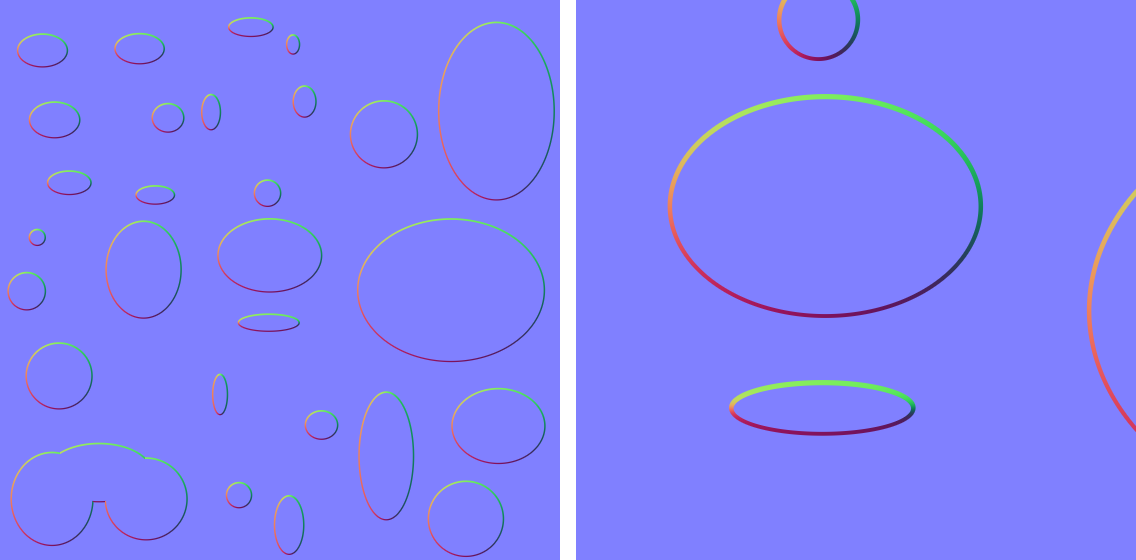
Left: the whole. Right: its middle third, enlarged.
This texture map is drawn by a WebGL 2 fragment shader. Its source:

```glsl
#version 300 es
precision highp float;

uniform vec2 u_resolution;
out vec4 fragColor;

#define SEED 3.0
#define LINE_WIDTH 0.0027
#define WIDTH_BIAS 0.0004
#define SLOPE 0.43
#define RIM_BLUE 0.36
#define SMALL_AREA 0.03
#define LARGE_AREA 0.11
#define STOP_CHANCE 0.45
#define CIRCLE_CHANCE 0.2
#define CLOUD_CELL vec2(0.35, 0.235)

const vec3 FLAT_COLOR = vec3(0.5, 0.5, 1.0);

float hash(float id, float salt) {
    return fract(sin(dot(vec2(id, salt + SEED), vec2(12.9898, 78.233))) * 43758.5453);
}

vec2 hash2(float id, float salt) {
    return vec2(hash(id, salt), hash(id, salt + 0.5));
}

// Signed distance in x, outward normal in yz
vec3 ellipse(vec2 p, vec2 radius) {
    vec2 scaled = p / radius;
    float len = max(length(scaled), 1e-4);
    vec2 gradient = scaled / (radius * len);
    float steepness = max(length(gradient), 1e-4);
    return vec3((len - 1.0) / steepness, gradient / steepness);
}

// Union of three lobes, the middle one raised and wide
vec3 cloud(vec2 p) {
    vec3 nearest = vec3(1.0, 0.0, 0.0);
    for (int i = -1; i <= 1; i++) {
        float side = float(i);
        float middle = 1.0 - abs(side);
        vec2 center = vec2(0.177 + 0.084 * side, 0.109 + 0.047 * middle);
        vec2 radius = mix(vec2(0.073, 0.078 - 0.005 * side), vec2(0.094, 0.052), middle);
        vec3 lobe = ellipse(p - center, radius);
        if (lobe.x < nearest.x) nearest = lobe;
    }
    return nearest;
}

// One ellipse placed at random inside a rectangle
vec3 cellEllipse(vec2 p, vec2 low, vec2 size, float id) {
    bool large = size.x * size.y > SMALL_AREA;
    vec2 fill = large ? mix(vec2(0.66), vec2(0.93), hash2(id, 3.0))
                      : mix(vec2(0.25), vec2(0.52), hash2(id, 3.0));
    vec2 radius = 0.5 * size * fill;
    if (hash(id, 5.0) < CIRCLE_CHANCE) radius = vec2(min(radius.x, radius.y));
    vec2 slack = 0.46 * size - radius;
    vec2 center = low + 0.5 * size + slack * (2.0 * hash2(id, 7.0) - 1.0);
    return ellipse(p - center, radius);
}

// Random subdivision into uneven rectangles, each holding one ellipse
vec3 scatter(vec2 p) {
    bool leftStrip = p.x < CLOUD_CELL.x;
    vec2 low = leftStrip ? vec2(0.0, CLOUD_CELL.y) : vec2(CLOUD_CELL.x, 0.0);
    vec2 high = leftStrip ? vec2(CLOUD_CELL.x, 1.0) : vec2(1.0);
    float id = leftStrip ? 2.0 : 3.0;

    for (int level = 0; level < 9; level++) {
        vec2 size = high - low;
        float area = size.x * size.y;
        bool stopEarly = area < LARGE_AREA && hash(id, 1.0) < STOP_CHANCE;
        if (area < SMALL_AREA || stopEarly) break;

        float ratio = mix(0.33, 0.67, hash(id, 2.0));
        vec2 cut = low + size * ratio;
        bool upper;
        if (size.x > size.y) {
            upper = p.x > cut.x;
            if (upper) low.x = cut.x; else high.x = cut.x;
        } else {
            upper = p.y > cut.y;
            if (upper) low.y = cut.y; else high.y = cut.y;
        }
        id = 2.0 * id + (upper ? 1.0 : 0.0);
    }
    return cellEllipse(p, low, high - low, id);
}

void main() {
    vec2 uv = gl_FragCoord.xy / u_resolution;
    float pixel = 1.0 / min(u_resolution.x, u_resolution.y);

    bool inCloud = all(lessThan(uv, CLOUD_CELL));
    vec3 shape = inCloud ? cloud(uv) : scatter(uv);

    // Outline tinted by the direction it faces, a little wider on top
    vec3 rimColor = vec3(0.5 + SLOPE * vec2(-shape.y, shape.z), RIM_BLUE);
    float width = LINE_WIDTH + WIDTH_BIAS * shape.z;
    float rim = clamp(0.5 + (0.5 * width - abs(shape.x)) / pixel, 0.0, 1.0);
    fragColor = vec4(mix(FLAT_COLOR, rimColor, rim), 1.0);
}
```
